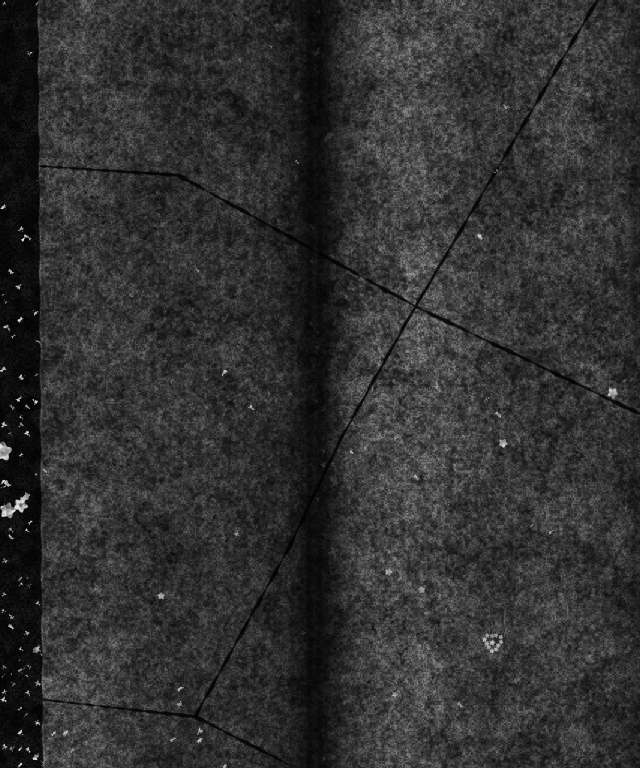
Write a WebGL 1 fragment shader that draws this texture.

```glsl
precision highp float;
// Weathered dark concrete: soft vertical stains, a black gutter on the left,
// thin cracks, and pale lichen. Distance functions place the cracks; cellular
// noise, layered sines and hashed grain make the worn surface.

uniform vec2 u_resolution;

float hash(vec2 p) {
  vec3 q = fract(vec3(p.xyx) * 0.1031);
  q += dot(q, q.yzx + 33.33);
  return fract((q.x + q.y) * q.z);
}

// Weighted cell brightness: a smooth blend of nearby random cells
float cellular(vec2 p) {
  vec2 base = floor(p);
  float sum = 0.0, weight = 0.0;
  for (int j = -1; j <= 1; j++) {
    for (int i = -1; i <= 1; i++) {
      vec2 c = base + vec2(float(i), float(j));
      vec2 d = c + vec2(hash(c + 17.0), hash(c + 43.0)) - p;
      float w = exp(-5.0 * dot(d, d));
      sum += w * hash(c);
      weight += w;
    }
  }
  return sum / weight;
}

float bell(float x, float center, float width) {
  float d = (x - center) / width;
  return exp(-d * d);
}

float patchGlow(vec2 p, vec2 center, vec2 size) {
  vec2 d = (p - center) / size;
  return exp(-dot(d, d));
}

// Scattered round specks, one possible speck per cell
float specks(vec2 p, float scale, float density) {
  vec2 q = p * scale;
  q += 0.12 * sin(q.yx * 9.0) + 0.06 * sin(q.yx * 21.0);
  vec2 c = floor(q);
  vec2 center = 0.3 + 0.4 * vec2(hash(c + 5.0), hash(c + 71.0));
  float radius = mix(0.08, 0.28, hash(c + 29.0));
  float edge = scale / u_resolution.y;
  float disk = 1.0 - smoothstep(radius - edge, radius + edge, length(fract(q) - center));
  return disk * step(1.0 - density, hash(c + 113.0));
}

float blob(vec2 p, vec2 center, float radius) {
  vec2 d = p - center;
  float rough = 0.18 * sin(atan(d.y, d.x) * 5.0 + center.x * 90.0);
  return 1.0 - smoothstep(-0.0012, 0.0012, length(d) - radius * (1.0 + rough));
}

float crack(vec2 p, vec2 a, vec2 b) {
  vec2 ab = b - a;
  float t = clamp(dot(p - a, ab) / dot(ab, ab), 0.0, 1.0);
  return length(p - a - ab * t);
}

void main() {
  vec2 p = gl_FragCoord.xy / u_resolution.y;
  float fine = hash(floor(p * 512.0));
  float grit = cellular(p * 230.0);
  float mottle = cellular(p * 75.0);
  float cloud = cellular(p * 19.0 + 0.5 * sin(p.yx * 23.0));

  // Broad vertical stains and faint streaks
  float shade = 0.195 + 0.025 * bell(p.x, 0.10, 0.06) - 0.02 * bell(p.x, 0.25, 0.06);
  shade += 0.075 * bell(p.x, 0.53, 0.075) + 0.03 * bell(p.x, 0.73, 0.05);
  shade -= 0.125 * bell(p.x, 0.413, 0.032) + 0.035 * bell(p.x, 0.38, 0.07);
  shade -= 0.05 * smoothstep(0.79, 0.835, p.x);
  shade += 0.007 * sin(p.x * 310.0) + 0.006 * sin(p.x * 523.0 + 1.0);

  // Pale worn areas and sooty areas
  float worn = patchGlow(p, vec2(0.53, 0.53), vec2(0.09, 0.09))
    + 0.8 * patchGlow(p, vec2(0.60, 0.40), vec2(0.09, 0.035))
    + 0.8 * patchGlow(p, vec2(0.75, 0.89), vec2(0.07, 0.06))
    + 0.6 * patchGlow(p, vec2(0.57, 0.99), vec2(0.08, 0.04))
    + 0.6 * patchGlow(p, vec2(0.78, 0.51), vec2(0.06, 0.03))
    + 0.4 * patchGlow(p, vec2(0.29, 0.48), vec2(0.10, 0.10))
    + 0.5 * patchGlow(p, vec2(0.08, 0.06), vec2(0.06, 0.15));
  float soot = patchGlow(p, vec2(0.16, 0.73), vec2(0.06, 0.05));
  shade += 0.045 * worn - 0.03 * soot;
  shade *= 1.0 + 0.4 * (cloud - 0.5) + 0.5 * (mottle - 0.5) + 0.75 * (grit - 0.5);
  shade *= 0.70 + 0.60 * fine;
  shade += specks(p, 110.0, 0.03 + 0.24 * worn) * 0.11 * (0.4 + grit);
  shade += specks(p + 3.1, 48.0, 0.025 + 0.05 * worn) * 0.09;
  shade *= 1.0 - 0.6 * specks(p + 7.3, 130.0, 0.025 + 0.4 * soot);

  // Three crack paths
  vec2 knee = vec2(0.232, 0.772), cross = vec2(0.541, 0.601), foot = vec2(0.254, 0.067);
  float wobble = 0.0007 * sin(p.y * 170.0) + 0.0005 * sin(p.x * 310.0);
  float d = min(crack(p, vec2(0.049, 0.784), knee), crack(p, knee, cross));
  d = min(d, crack(p, cross, vec2(0.835, 0.460)));
  d = min(d, min(crack(p, vec2(0.778, 1.0), cross), crack(p, cross, vec2(0.443, 0.427))));
  d = min(d, min(crack(p, vec2(0.443, 0.427), vec2(0.378, 0.290)), crack(p, vec2(0.378, 0.290), foot)));
  d = min(d, min(crack(p, vec2(0.055, 0.089), foot), crack(p, foot, vec2(0.375, 0.005))));
  shade *= mix(0.15, 1.0, smoothstep(0.0006, 0.0030, d + wobble));

  // Isolated lichen and a ring of small dots
  float pale = max(blob(p, vec2(0.798, 0.488), 0.006), blob(p, vec2(0.655, 0.423), 0.005));
  pale = max(pale, max(blob(p, vec2(0.549, 0.232), 0.004), blob(p, vec2(0.210, 0.224), 0.004)));
  pale = max(pale, max(blob(p, vec2(0.506, 0.255), 0.004), blob(p, vec2(0.514, 0.096), 0.003)));
  for (int i = 0; i < 11; i++) {
    float a = float(i) * 0.571;
    float r = 0.010 + 0.002 * sin(a * 3.0);
    pale = max(pale, blob(p, vec2(0.642, 0.164) + r * vec2(cos(a), sin(a)), 0.0026));
  }
  pale = max(pale, blob(p, vec2(0.641, 0.163), 0.003));
  float lowEdge = patchGlow(p, vec2(0.16, 0.045), vec2(0.15, 0.04));
  pale = max(pale, specks(p + 1.7, 85.0, 0.004 + 0.09 * lowEdge));
  shade = mix(shade, 0.55 + 0.35 * grit, pale * 0.85);

  // Black gutter with bright flecks and a pale lip
  float lip = 0.0495 + 0.006 * (1.0 - p.y) + 0.0008 * sin(p.y * 95.0);
  float gutter = 0.055 * (0.3 + fine) * (0.4 + 1.2 * mottle);
  float lower = 1.0 - smoothstep(0.55, 0.75, p.y);
  float flecks = max(specks(p, 95.0, 0.04 + 0.18 * lower), specks(p + 2.0, 50.0, 0.08 * lower));
  flecks = max(flecks, max(blob(p, vec2(0.003, 0.412), 0.011), blob(p, vec2(0.010, 0.335), 0.009)));
  flecks = max(flecks, blob(p, vec2(0.027, 0.342), 0.008));
  gutter = mix(gutter, 0.35 + 0.6 * grit, flecks);
  shade += 0.13 * bell(p.x, lip + 0.001, 0.0015) * mottle;
  shade = mix(gutter, shade, smoothstep(-0.0015, 0.0015, p.x - lip));

  gl_FragColor = vec4(vec3(clamp(shade, 0.0, 1.0)), 1.0);
}
```
